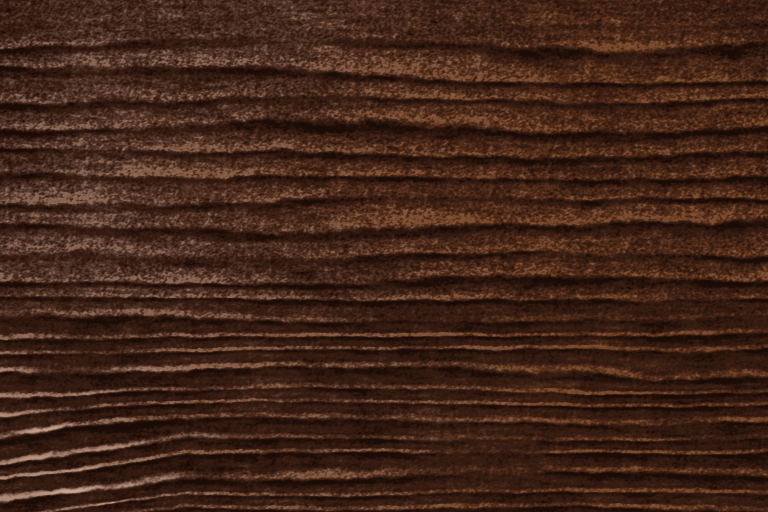
Give the GLSL for this texture, as a WebGL 2 fragment shader.

```glsl
#version 300 es
precision highp float;
// Dark stained wood: wavy horizontal ridges, rough grain and a dusty sheen on the left.

#define RIDGES 20.0        // ridges per canvas height in the upper part
#define EXTRA_RIDGES 9.0   // added density in the lower part
#define WAVE 0.60          // slow wander of the ridges
#define WOBBLE 0.17        // small wander of the ridges
#define GRAIN 0.46         // strength of the rough grain
#define GRAIN_SCALE 108.0
#define RELIEF 0.59        // brightness of ridge over groove
#define STREAKS 0.16       // fine streaks along the wood
#define GLINT 0.75         // bright streaks in the lower left

uniform vec2 u_resolution;
out vec4 fragColor;

const vec3 GROOVE = vec3(0.100, 0.042, 0.022);
const vec3 UMBER = vec3(0.210, 0.108, 0.066);
const vec3 WARM = vec3(0.305, 0.160, 0.088);
const vec3 DUSTY = vec3(0.305, 0.197, 0.157);
const vec3 AMBER = vec3(0.465, 0.278, 0.160);
const vec3 PALE = vec3(0.540, 0.400, 0.330);

vec2 gradientAt(vec2 cell) {
  vec3 q = fract(cell.xyx * vec3(0.1031, 0.1030, 0.0973));
  q += dot(q, q.yzx + 33.33);
  float angle = 6.28318 * fract((q.x + q.y) * q.z);
  return vec2(cos(angle), sin(angle));
}

// Gradient noise, roughly -0.7 to 0.7
float noise(vec2 p) {
  vec2 i = floor(p), f = p - i;
  vec2 w = f * f * f * (f * (f * 6.0 - 15.0) + 10.0);
  vec2 e = vec2(1.0, 0.0);
  float a = dot(gradientAt(i), f);
  float b = dot(gradientAt(i + e), f - e);
  float c = dot(gradientAt(i + e.yx), f - e.yx);
  float d = dot(gradientAt(i + e.xx), f - e.xx);
  return mix(mix(a, b, w.x), mix(c, d, w.x), w.y);
}

// Ridge counter, growing downwards
float ridgePhase(float x, float t) {
  t += 0.13 * min(x - 0.36, 0.0) * smoothstep(0.72, 0.92, t);
  float phase = RIDGES * t + EXTRA_RIDGES * max(t - 0.56, 0.0);
  phase += WAVE * noise(vec2(x * 1.5, t * 6.5) + 3.7);
  phase += 0.55 * noise(vec2(x * 0.5, t * 15.0) + 21.3);
  phase += WOBBLE * noise(vec2(x * 6.5, t * 15.0) + 8.1);
  phase += 0.10 * noise(vec2(x * 17.0, t * 28.0));
  return phase + 0.07 * noise(vec2(x * 45.0, t * 50.0) + 9.0);
}

// Rough pitted grain, skewed a little, with faint upright fibres
float roughGrain(float x, float t) {
  vec2 q = vec2(x + 0.45 * t, t * 1.25 - 0.2 * x) * GRAIN_SCALE;
  float g = 0.85 * noise(q) + 0.85 * noise(q * 1.63 + 17.0);
  g += 0.5 * noise(q * 0.41 + 5.0);
  return g + 0.35 * noise(vec2(x * 85.0, t * 16.0));
}

void main() {
  vec2 p = gl_FragCoord.xy / u_resolution.y;
  float x = p.x, t = 1.0 - p.y;
  float side = x * u_resolution.y / u_resolution.x;
  float lower = smoothstep(0.52, 0.66, t);

  // Ridge profile: slow rise, lit lip, drop into the groove
  float phase = ridgePhase(x, t);
  float f = fract(phase), id = floor(phase);
  float lip = smoothstep(0.42, 0.78, f);
  lip *= mix(1.0, smoothstep(0.3, 0.9, lip), lower);
  float fall = 1.0 - smoothstep(0.80, 0.985, f);
  float body = mix(0.72, 0.36, lower) * smoothstep(0.0, 0.36, f);
  float lipLight = 1.0 + 0.9 * noise(vec2(x * 4.0, id * 3.17 + 0.5));
  float ridge = (body + mix(0.32, 0.78, lower) * lip * lipLight) * fall;
  ridge *= 1.0 + 0.55 * noise(vec2(x * 2.2, id * 7.31));

  // Flat band at the top and places where grooves fade out
  float flatness = 0.85 * (1.0 - smoothstep(0.065, 0.10, t));
  float fade = smoothstep(0.05, 0.4, noise(vec2(x * 2.6, t * 17.0) + 40.0));
  flatness = max(flatness, 0.6 * fade);
  ridge = mix(ridge, mix(0.60, 0.42, lower), flatness);

  // Tone from relief, grain, stain and edge shading
  float grain = roughGrain(x, t);
  float stain = noise(vec2(x * 2.4, t * 4.0) + 11.0) + 0.7 * noise(vec2(x * 9.0, t * 22.0));
  float streaks = noise(vec2(x * 9.0, t * 70.0) + 6.0) + noise(vec2(x * 22.0, t * 125.0));
  float tone = 0.115 + RELIEF * ridge + 0.17 * stain + STREAKS * streaks;
  tone += GRAIN * grain * mix(1.0, 0.72, lower) * (0.35 + 0.65 * ridge);
  tone -= 0.12 * smoothstep(0.78, 1.0, side);
  tone -= 0.20 * smoothstep(0.12, 0.0, side) * smoothstep(0.4, 0.1, t);

  // Gloss caught by the ridge lips near the lower left corner
  float streak = smoothstep(0.6, 0.80, f) * fall;
  float gloss = smoothstep(0.26, 0.08, side + 0.2 * noise(vec2(id * 3.7, 2.5)));
  gloss *= smoothstep(0.58, 0.86, t) * (0.65 + 0.7 * noise(vec2(x * 11.0, id * 5.3)));
  tone += GLINT * streak * gloss;

  // Warm stain on the right, dusty sheen on the left
  float dust = smoothstep(0.85, 0.1, side + 0.35 * noise(p * 2.3 + 30.0));
  dust = clamp(dust * mix(1.0, 0.65, lower) + 0.45 * grain + gloss * streak, 0.0, 1.0);
  vec3 color = mix(GROOVE, UMBER, smoothstep(0.0, 0.34, tone));
  color = mix(color, mix(WARM, DUSTY, dust), smoothstep(0.33, 0.57, tone));
  color = mix(color, mix(AMBER, PALE, dust), smoothstep(0.54, 0.92, tone));
  color += 0.25 * gloss * streak * smoothstep(0.8, 1.2, tone);
  fragColor = vec4(color, 1.0);
}
```
